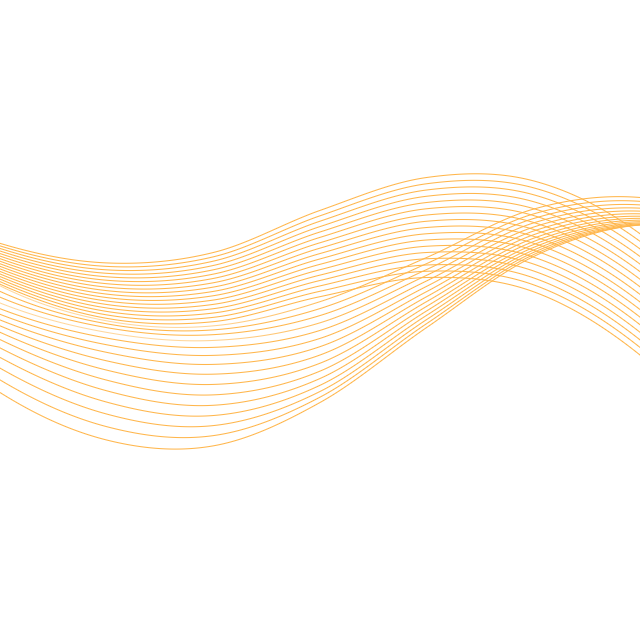
Give the GLSL for this background, as a Shadertoy shader.

```glsl
// Two crossing ribbons of fine amber lines waving over a white ground.

const vec3 PAPER = vec3(1.0);
const vec3 AMBER = vec3(1.0, 0.715, 0.30);
const float LINE_WIDTH = 0.00165;   // share of the canvas height
const float UNITS = 768.0;          // design units across the canvas
const float SPANS = 6.0;            // spline spans across the canvas
const int CREST_LINES = 17;
const int SWEEP_LINES = 15;
const float FAINT = 0.55;           // strength of the pale lines
const float TAU = 6.28318;

// Spline knots: depth below the top edge, with one knot outside each side.
const float CREST_TOP[9] = float[9](239., 292., 315.5, 303., 252.5, 213., 217., 280.5, 403.);
const float CREST_LOW[9] = float[9](268., 341., 382., 386., 356., 333., 350., 426., 555.);
const float SWEEP_TOP[9] = float[9](257., 343., 385., 391., 362., 309., 251., 237., 272.);
const float SWEEP_MID[9] = float[9](325., 391., 433., 449., 426., 356., 286., 262., 286.);
const float SWEEP_LOW[9] = float[9](367., 471., 528., 535., 483., 393., 308., 270., 287.);
const float SWEEP_BOW[9] = float[9](8., 4., -1., -4., -3., 0., 0., 0., 0.);

// Catmull-Rom spline: depth and slope at x in 0..1.
vec2 spline(float knots[9], float x) {
    float s = clamp(x, 0.0, 0.99999) * SPANS;
    int i = int(s);
    float t = s - float(i);
    float a = knots[i], b = knots[i + 1], c = knots[i + 2], d = knots[i + 3];
    float c1 = 0.5 * (c - a);
    float c2 = a - 2.5 * b + 2.0 * c - 0.5 * d;
    float c3 = 0.5 * (d - a) + 1.5 * (b - c);
    float depth = b + t * (c1 + t * (c2 + t * c3));
    float slope = (c1 + t * (2.0 * c2 + 3.0 * t * c3)) * SPANS;
    return vec2(depth, slope) / UNITS;
}

// Share of a pixel covered by a line, from its depth and slope.
float stroke(vec2 curve, float depth, float aspect, float pixel) {
    float slope = curve.y / aspect;
    float d = (depth - curve.x) / sqrt(1.0 + slope * slope);
    float h = 0.5 * LINE_WIDTH, r = 0.5 * pixel;
    return (clamp(d + h, -r, r) - clamp(d - h, -r, r)) / pixel;
}

void mainImage(out vec4 fragColor, in vec2 fragCoord) {
    vec2 uv = fragCoord / iResolution.xy;
    float depth = 1.0 - uv.y;
    float aspect = iResolution.x / iResolution.y;
    float pixel = 1.0 / iResolution.y;
    float clearInk = 1.0;

    // Upper ribbon: evenly spaced between its two edges
    vec2 crestTop = spline(CREST_TOP, uv.x);
    vec2 crestLow = spline(CREST_LOW, uv.x);
    for (int i = 0; i < CREST_LINES; i++) {
        float t = float(i) / float(CREST_LINES - 1);
        clearInk *= 1.0 - stroke(mix(crestTop, crestLow, t), depth, aspect, pixel);
    }

    // Lower ribbon: spacing bends through a middle curve
    vec2 sweepTop = spline(SWEEP_TOP, uv.x);
    vec2 sweepMid = spline(SWEEP_MID, uv.x);
    vec2 sweepLow = spline(SWEEP_LOW, uv.x);
    vec2 bow = spline(SWEEP_BOW, uv.x);
    float fade = mix(FAINT, 1.0, smoothstep(0.25, 0.6, uv.x));
    for (int i = 0; i < SWEEP_LINES; i++) {
        float t = float(i) / float(SWEEP_LINES - 1);
        vec2 curve = sweepTop * (1.0 - t) * (1.0 - 2.0 * t)
                   + sweepMid * 4.0 * t * (1.0 - t)
                   + sweepLow * t * (2.0 * t - 1.0)
                   + bow * sin(TAU * t);
        float strength = (i == 0 || i == 3) ? fade : 1.0;
        clearInk *= 1.0 - strength * stroke(curve, depth, aspect, pixel);
    }

    fragColor = vec4(mix(AMBER, PAPER, clearInk), 1.0);
}
```
